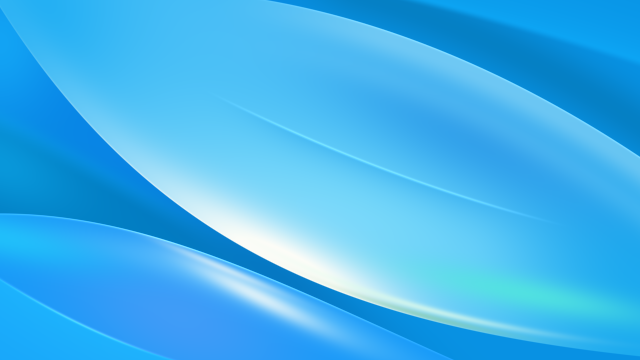
A Shadertoy shader for this background:

```glsl
// Glossy blue leaves: a large translucent leaf sweeps over a darker blue field,
// with a smaller one at the lower left. Each edge is a curve y = f(x); its signed
// distance drives fills, rims and sheen, and soft ellipses add the colour.
#define SHEEN_CENTER 0.80
#define SHEEN_SPREAD 0.30
#define SHEEN_WIDTH 0.095
#define RIM_WIDTH 0.0035
#define LEAF_BLUE vec3(0.22, 0.72, 0.96)
#define PALE_CYAN vec3(0.47, 0.85, 0.98)
#define DEEP_BLUE vec3(0.02, 0.46, 0.75)
#define FIELD_BLUE vec3(0.03, 0.57, 0.89)
#define AQUA vec3(0.32, 0.90, 0.87)
#define WARM_WHITE vec3(0.99, 0.99, 0.97)

// Distance above a curve of given height and slope.
float above(float y, float height, float slope) {
    return (y - height) * inversesqrt(1.0 + slope * slope);
}

// Distance above the parabola a + b*t + c*t*t.
float aboveParabola(float y, float t, vec3 k) {
    return above(y, k.x + t * (k.y + t * k.z), k.y + 2.0 * k.z * t);
}

float bell(float x, float width) {
    x /= width;
    return exp(-x * x);
}

// Soft ellipse turned by an angle in radians.
float glow(vec2 p, vec2 center, vec2 radii, float angle) {
    vec2 q = p - center;
    float c = cos(angle), s = sin(angle);
    q = vec2(c * q.x + s * q.y, c * q.y - s * q.x) / radii;
    return exp(-dot(q, q));
}

float fill(float d) {
    float soft = 0.8 / iResolution.y;
    return smoothstep(-soft, soft, d);
}

vec3 field(vec2 p, float lower, float upper) {
    vec3 col = FIELD_BLUE;
    // Left side: a bright slope over a teal fold
    float fold = aboveParabola(p.y, p.x, vec3(0.65, -0.50, -0.08));
    float left = 1.0 - smoothstep(0.5, 0.95, p.x);
    col = mix(col, vec3(0.03, 0.52, 0.90), left * smoothstep(-0.01, 0.06, fold));
    col = mix(col, vec3(0.00, 0.48, 0.74), 0.85 * left * smoothstep(0.03, -0.03, fold));
    col = mix(col, vec3(0.03, 0.59, 0.85), glow(p, vec2(0.0, 0.54), vec2(0.22, 0.10), -0.4));
    col = mix(col, vec3(0.08, 0.67, 0.97), 0.8 * glow(p, vec2(0.0, 0.88), vec2(0.16, 0.2), 0.0));
    // Shade between the two leaves
    col = mix(col, DEEP_BLUE, 0.9 * glow(p, vec2(0.76, 0.24), vec2(0.36, 0.07), -0.5));
    // Upper right: a shadow band and a bright ribbon
    float right = smoothstep(0.7, 1.0, p.x) * step(0.0, upper);
    float ribbon = aboveParabola(p.y, p.x - 1.157, vec3(1.0, -0.24, -0.065));
    col = mix(col, vec3(0.02, 0.50, 0.77), right * bell(upper - 0.075, 0.075));
    col = mix(col, vec3(0.05, 0.65, 0.96), right * smoothstep(-0.015, 0.01, ribbon) * exp(-max(ribbon, 0.0) * 9.0));
    return col;
}

vec3 smallLeaf(vec2 p, float d) {
    vec3 col = mix(vec3(0.08, 0.60, 0.97), vec3(0.25, 0.61, 0.97), glow(p, vec2(0.50, 0.12), vec2(0.35, 0.18), -0.4));
    col = mix(col, vec3(0.12, 0.76, 0.98), 0.9 * glow(p, vec2(0.0, 0.34), vec2(0.32, 0.06), -0.2));
    // Lower fold with a thin lit edge
    float fold = aboveParabola(p.y, p.x, vec3(0.225, -0.64, 0.36));
    col = mix(col, vec3(0.11, 0.71, 0.99), 0.9 * fill(-fold) * exp(fold * 3.0));
    col += 0.18 * bell(fold, RIM_WIDTH) * bell(p.x - 0.22, 0.2);
    // Two streaks of light under the upper edge
    col = mix(col, vec3(0.55, 0.86, 1.0), 0.6 * bell(d + 0.055, 0.045) * bell(p.x - 0.70, 0.38));
    col = mix(col, WARM_WHITE, 0.75 * glow(p, vec2(0.71, 0.18), vec2(0.20, 0.025), -0.46));
    col = mix(col, WARM_WHITE, 0.60 * glow(p, vec2(0.62, 0.255), vec2(0.18, 0.011), -0.40));
    col += 0.30 * bell(d, RIM_WIDTH) * bell(p.x - 0.55, 0.55);
    return col;
}

vec3 largeLeaf(vec2 p, float lower, float upper) {
    // Body colours
    vec3 col = mix(LEAF_BLUE, PALE_CYAN, 0.95 * glow(p, vec2(1.0, 0.42), vec2(0.62, 0.22), -0.4));
    col = mix(col, vec3(0.33, 0.77, 0.97), 0.7 * glow(p, vec2(0.75, 0.86), vec2(0.45, 0.2), -0.4));
    col = mix(col, vec3(0.09, 0.66, 0.93), 0.9 * smoothstep(1.30, 1.80, p.x));
    col = mix(col, vec3(0.09, 0.67, 0.95), 0.8 * glow(p, vec2(0.05, 0.95), vec2(0.25, 0.25), 0.0));
    // Inner fold: blue above, a soft shadow below, a fine lit line between
    float fold = aboveParabola(p.y, p.x - 0.67, vec3(0.70, -0.48, 0.13));
    float reach = smoothstep(0.55, 0.85, p.x) * (1.0 - smoothstep(1.25, 1.6, p.x));
    col = mix(col, vec3(0.18, 0.61, 0.91), 0.9 * glow(p, vec2(1.34, 0.62), vec2(0.48, 0.14), -0.45));
    col = mix(col, vec3(0.22, 0.69, 0.94), 0.65 * reach * fill(-fold) * exp(min(fold, 0.0) * 28.0));
    col += 0.13 * reach * bell(fold, RIM_WIDTH);
    // Bands below the upper edge
    float band = smoothstep(0.55, 1.1, p.x);
    col = mix(col, vec3(0.52, 0.82, 0.96), 0.70 * band * smoothstep(-0.11, -0.025, upper));
    col = mix(col, vec3(0.45, 0.81, 0.97), 0.35 * band * bell(upper + 0.12, 0.05));
    col += 0.12 * band * bell(upper, RIM_WIDTH);
    // Aqua streak and the white sheen along the lower edge
    col = mix(col, AQUA, 0.85 * glow(p, vec2(1.46, 0.185), vec2(0.34, 0.045), -0.19));
    float along = bell(p.x - SHEEN_CENTER, SHEEN_SPREAD);
    col = mix(col, vec3(0.72, 0.90, 0.98), 0.65 * bell(lower, 0.07) * bell(p.x - 0.60, 0.42));
    col = mix(col, vec3(0.75, 0.93, 0.99), 0.55 * along * bell(lower, 0.17));
    col = mix(col, WARM_WHITE, min(1.0, 1.25 * along * bell(lower, SHEEN_WIDTH)));
    // Thin reflections hugging the lower rim
    col = mix(col, vec3(0.86, 0.98, 0.92), 0.75 * bell(lower - 0.028, 0.010) * bell(p.x - 1.18, 0.32));
    col = mix(col, vec3(0.55, 0.79, 0.62), 0.55 * bell(lower - 0.008, 0.009) * bell(p.x - 1.19, 0.24));
    col = mix(col, WARM_WHITE, 0.9 * bell(lower, RIM_WIDTH) * bell(p.x - 0.68, 0.42));
    return col;
}

void mainImage(out vec4 fragColor, in vec2 fragCoord) {
    vec2 p = fragCoord / iResolution.y;
    p.x *= 16.0 / 9.0 * iResolution.y / iResolution.x;
    float decay = 1.04 * exp(-1.516 * p.x);
    float lower = above(p.y, decay - 0.06, -1.516 * decay);
    float upper = aboveParabola(p.y, p.x - 0.74, vec3(1.0, -0.175, -0.236));
    float bend = 1.0 + 0.28 * p.x * p.x;
    float small = above(p.y, 0.407 - 0.37 * p.x * p.x / bend, -0.74 * p.x / (bend * bend));
    vec3 col = field(p, lower, upper);
    col = mix(col, smallLeaf(p, small), fill(-small));
    col = mix(col, largeLeaf(p, lower, upper), fill(lower) * fill(-upper));
    fragColor = vec4(clamp(col, 0.0, 1.0), 1.0);
}
```
